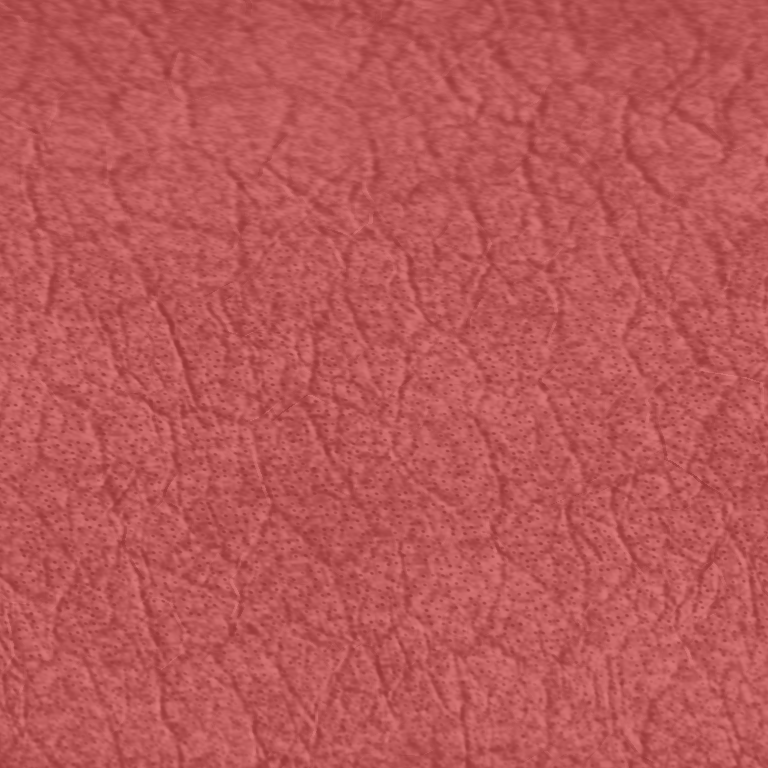
Reproduce this texture procedurally as a Shadertoy shader.

```glsl
// Soft red leather: creased grain with fine pores, receding out of focus.

const vec3 LEATHER = vec3(0.732, 0.351, 0.351);
const vec3 TONE_STEP = vec3(0.046, 0.045, 0.045);
const vec2 LIGHT_DIR = vec2(0.97, 0.24);

vec2 hash2(vec2 p) {
    vec3 q = fract(vec3(p.xyx) * vec3(0.1031, 0.1030, 0.0973));
    q += dot(q, q.yzx + 33.33);
    return fract((q.xx + q.yz) * q.zy);
}

float valueNoise(vec2 p) {
    vec2 cell = floor(p);
    vec2 f = fract(p);
    f = f * f * (3.0 - 2.0 * f);
    float low = mix(hash2(cell).x, hash2(cell + vec2(1, 0)).x, f.x);
    float high = mix(hash2(cell + vec2(0, 1)).x, hash2(cell + vec2(1, 1)).x, f.x);
    return mix(low, high, f.y);
}

// Distance to the border between the two nearest cell centres
float borderDistance(vec2 p) {
    vec2 cell = floor(p);
    vec2 nearest = vec2(9.0);
    vec2 second = vec2(9.0);
    for (int y = -1; y <= 1; y++) {
        for (int x = -1; x <= 1; x++) {
            vec2 corner = cell + vec2(x, y);
            vec2 toCentre = corner + 0.05 + 0.9 * hash2(corner) - p;
            float d = dot(toCentre, toCentre);
            if (d < dot(nearest, nearest)) {
                second = nearest;
                nearest = toCentre;
            } else if (d < dot(second, second)) {
                second = toCentre;
            }
        }
    }
    float gap = dot(second, second) - dot(nearest, nearest);
    return 0.5 * gap / max(length(second - nearest), 0.05);
}

float crease(vec2 p, float width) {
    float d = borderDistance(p) / width;
    return exp(-d * d);
}

// Depth of the folds: long wrinkles, then finer ones between them
float foldDepth(vec2 p, float blur) {
    vec2 warp = vec2(valueNoise(p * 13.0), valueNoise(p * 13.0 + 37.0)) - 0.5;
    vec2 ripple = vec2(valueNoise(p * 48.0 + 11.0), valueNoise(p * 48.0 + 71.0)) - 0.5;
    p += warp * 0.024 + ripple * 0.006;
    float strength = 0.4 + 0.9 * valueNoise(p * 9.0 + 5.0);
    float large = crease(p * vec2(12.0, 8.5) + 3.0, 0.055 + 0.03 * blur);
    float middle = crease(p * vec2(25.0, 18.0) + 19.0, 0.09 + 0.05 * blur);
    float small = crease(p * vec2(56.0, 44.0) + 53.0, 0.15 + 0.06 * blur);
    return large * (0.6 + 0.5 * strength) + 0.65 * middle * strength + 0.3 * small * strength;
}

// Scattered pinholes
float pores(vec2 p) {
    vec2 cell = floor(p);
    vec2 seed = hash2(cell + 91.0);
    vec2 offset = fract(p) - 0.3 - 0.4 * seed;
    float present = step(0.3, hash2(cell + 17.0).x);
    return present * (1.0 - smoothstep(0.06, 0.28, length(offset)));
}

// Tilt the sheet away and slant the folds on its left side
vec2 sheetPosition(vec2 uv) {
    vec2 p = vec2(uv.x - 0.5, uv.y) / (1.12 - 0.22 * uv.y);
    p.x += 0.3 * p.y * (0.4 - p.x);
    return p + 2.0;
}

void mainImage(out vec4 fragColor, in vec2 fragCoord) {
    vec2 uv = fragCoord / iResolution.y;
    vec2 p = sheetPosition(uv);
    float blur = smoothstep(0.45, 1.0, uv.y);

    // Light falling across the folds
    vec2 stepToLight = LIGHT_DIR * (0.0019 + 0.001 * blur);
    float towards = foldDepth(p + stepToLight, blur);
    float away = foldDepth(p - stepToLight, blur);
    float relief = towards - away;
    float fold = 0.5 * (towards + away);

    // Fine skin grain and broad mottling
    vec2 skin = vec2(p.x + 0.25 * p.y, p.y - 0.1 * p.x);
    float grain = valueNoise(skin * vec2(105.0, 135.0)) - 0.5;
    float fineGrain = valueNoise(skin * vec2(200.0, 250.0) + 7.0) - 0.5;
    float mottle = valueNoise(p * 6.0 + 29.0) + valueNoise(p * 17.0) - 1.0;

    // Pores show on the flat skin where it is in focus
    float focus = smoothstep(0.0, 0.25, uv.y) * (1.0 - smoothstep(0.55, 0.85, uv.y));
    float poreShare = (0.35 + 0.65 * focus) * (1.0 - 0.8 * blur);
    float pore = pores(skin * vec2(88.0, 98.0)) * poreShare * (1.0 - 0.6 * min(fold, 1.0));

    float tone = 0.42 + 2.3 * relief * (1.0 - 0.3 * blur) - 0.7 * fold;
    tone += grain * (2.4 - 0.6 * blur) + fineGrain * (2.6 - 1.4 * blur);
    tone += 0.75 * mottle - 3.0 * pore;
    tone -= 0.6 * smoothstep(0.85, 1.0, uv.y) + 0.5 * (1.0 - smoothstep(0.0, 0.03, uv.y));
    tone = 3.2 * tanh(tone / 3.2);

    fragColor = vec4(LEATHER + TONE_STEP * tone, 1.0);
}
```
